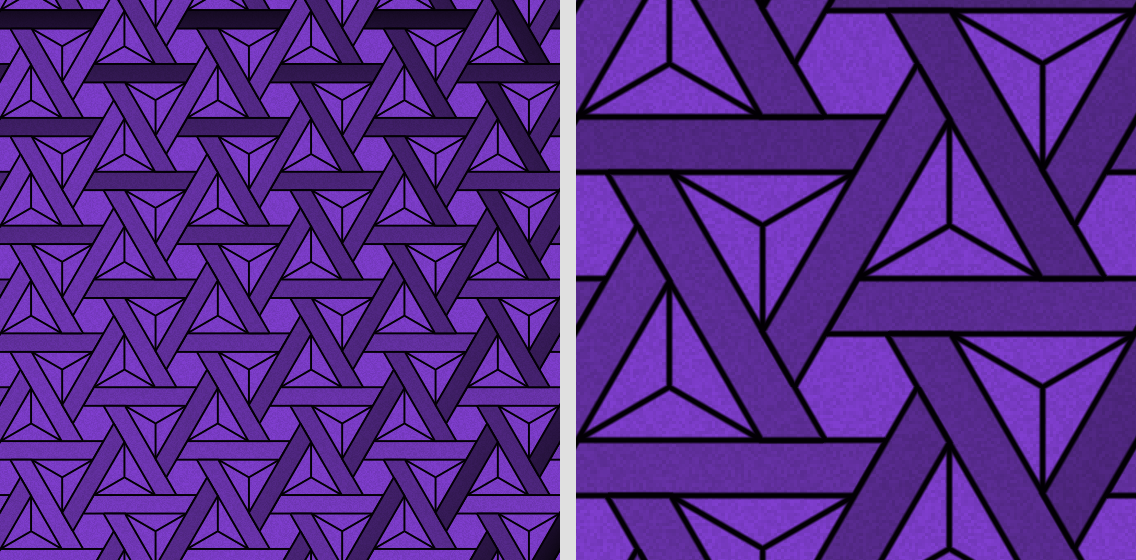
Left: the whole. Right: its middle third, enlarged.
Reproduce this pattern procedurally as a three.js fragment shader.

```glsl
// Purple triaxial lattice of interlocked bars, with three-spoked triangles in the gaps.
varying vec2 vUv;

const float SQRT3 = 1.7320508;
const vec2 CELL = vec2(1.0 / 3.0, SQRT3 / 9.0);   // centred rectangular cell
const vec2 ORIGIN = vec2(0.0, 0.5325);            // centre of one hexagonal gap
const float BAR_WIDTH = 0.033;
const float BAR_LENGTH = (CELL.y - BAR_WIDTH) * 2.0 / SQRT3;
const float SPOKE_LENGTH = 0.06;
const float LINE_WIDTH = 0.0035;
const float SOFTNESS = 0.001;
const float GRAIN = 0.12;
const vec3 PURPLE = vec3(0.475, 0.23, 0.77);
const vec3 INK = vec3(0.01, 0.0, 0.02);

float hash(vec2 p) {
  return fract(sin(dot(p, vec2(12.9898, 78.233))) * 43758.5453);
}

vec2 rotate(vec2 p, float angle) {
  float c = cos(angle), s = sin(angle);
  return vec2(c * p.x - s * p.y, s * p.x + c * p.y);
}

// Offset from the nearest point of the hexagonal lattice
vec2 nearestCell(vec2 p) {
  vec2 a = (fract(p / CELL + 0.5) - 0.5) * CELL;
  vec2 b = (fract(p / CELL) - 0.5) * CELL;
  return dot(a, a) < dot(b, b) ? a : b;
}

// Signed distance to a bar whose ends are cut at sixty degrees
float barDistance(vec2 p, float len, float width) {
  float side = abs(p.y) - 0.5 * width;
  float end = (abs(p.x - p.y / SQRT3) - 0.5 * len) * 0.5 * SQRT3;
  return max(side, end);
}

// Distance to three spokes, one of them pointing up
float spokeDistance(vec2 p, float len) {
  float sector = radians(120.0);
  float angle = mod(atan(p.x, p.y) + 0.5 * sector, sector) - 0.5 * sector;
  vec2 q = length(p) * vec2(sin(angle), cos(angle));
  return length(vec2(q.x, q.y - clamp(q.y, 0.0, len)));
}

float fill(float dist) {
  return 1.0 - smoothstep(-SOFTNESS, SOFTNESS, dist);
}

float stroke(float dist, float width) {
  return fill(abs(dist) - 0.5 * width);
}

// Fade to black across the canvas along a direction, linear in light
float fade(vec2 uv, vec2 dir) {
  float ramp = dot(uv - 0.5, dir) / (abs(dir.x) + abs(dir.y)) + 0.5;
  return pow(clamp(1.0 - ramp, 0.0, 1.0), 1.0 / 2.2);
}

void main() {
  vec2 p = vUv - ORIGIN;
  vec2 triangleOffset = vec2(1.0 / 9.0, 0.0);

  // Spokes of the upright and inverted triangles
  float upright = spokeDistance(nearestCell(p + triangleOffset), SPOKE_LENGTH);
  vec2 inverted = nearestCell(p - triangleOffset) * vec2(1.0, -1.0);
  float spokes = min(upright, spokeDistance(inverted, SPOKE_LENGTH));
  vec3 color = mix(PURPLE, INK, stroke(spokes, LINE_WIDTH));

  // Three families of bars, each fading across its own width
  for (int i = 0; i < 3; i++) {
    float angle = -radians(60.0) * float(i);
    vec2 q = nearestCell(rotate(p, -angle) - 0.25 * CELL);
    float bar = barDistance(q, BAR_LENGTH, BAR_WIDTH);
    vec3 barColor = PURPLE * fade(vUv, rotate(vec2(0.0, 1.0), angle));
    color = mix(color, barColor, fill(bar));
    color = mix(color, INK, stroke(bar, LINE_WIDTH));
  }

  // Fine grain
  color *= 1.0 + GRAIN * (hash(floor(vUv * 512.0)) - 0.5);
  gl_FragColor = vec4(color, 1.0);
}
```
